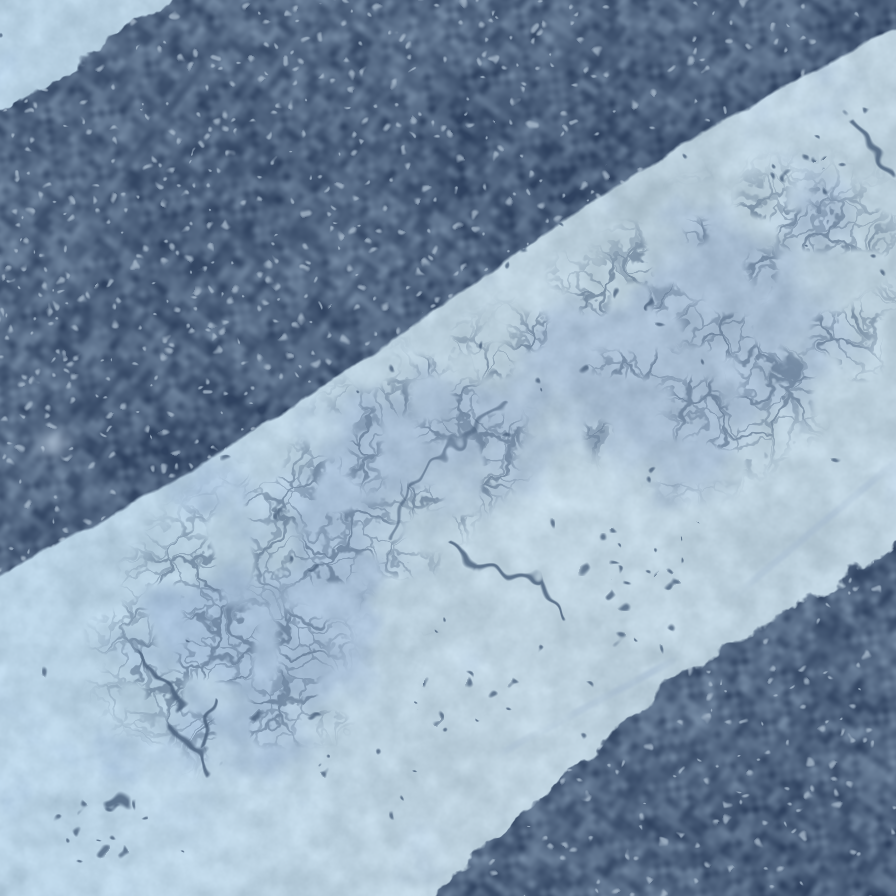
This texture is drawn by a WebGL 1 fragment shader. Its source:

```glsl
precision highp float;
// Worn white road stripe, cracked and patchy, running diagonally across speckled asphalt.
uniform vec2 u_resolution;

#define PAINT_LIGHT vec3(0.738, 0.818, 0.870)
#define PAINT_WORN vec3(0.635, 0.720, 0.812)
#define CRACK_COLOR vec3(0.30, 0.39, 0.50)
#define TAR_DARK vec3(0.185, 0.260, 0.375)
#define TAR_LIGHT vec3(0.455, 0.540, 0.640)
#define STONE_COLOR vec3(0.67, 0.74, 0.81)
#define GRAIN_SCALE 120.0
#define STONE_SCALE 92.0
#define SPECK_SCALE 80.0
#define CRACK_SCALE 20.0
#define EDGE_SOFT 0.0025

float hash(vec2 p) {
  vec3 q = fract(vec3(p.xyx) * 0.1031);
  q += dot(q, q.yzx + 33.33);
  return fract((q.x + q.y) * q.z);
}

float noise(vec2 p) {
  vec2 i = floor(p), f = fract(p);
  f = f * f * (3.0 - 2.0 * f);
  return mix(mix(hash(i), hash(i + vec2(1, 0)), f.x),
             mix(hash(i + vec2(0, 1)), hash(i + vec2(1, 1)), f.x), f.y);
}

float fbm(vec2 p) {
  float sum = 0.0, amp = 0.5;
  for (int i = 0; i < 4; i++) {
    sum += amp * noise(p);
    p = mat2(1.6, 1.2, -1.2, 1.6) * p + 7.3;
    amp *= 0.5;
  }
  return sum / 0.9375;
}

// Thin lines between scattered cells
float crazing(vec2 p, float width) {
  vec2 cell = floor(p);
  float near = 8.0, next = 8.0;
  for (int k = 0; k < 9; k++) {
    vec2 c = cell + vec2(mod(float(k), 3.0), floor(float(k) / 3.0)) - 1.0;
    float d = length(c + vec2(hash(c), hash(c + 47.0)) - p);
    next = min(next, max(near, d));
    near = min(near, d);
  }
  return 1.0 - smoothstep(width * 0.25, width, next - near);
}

// Soft elliptical spot, 1 at the centre, tilted along the stripe
float spot(vec2 p, vec2 center, vec2 radius) {
  vec2 d = mat2(0.86, -0.51, 0.51, 0.86) * (p - center) / radius;
  return exp(-dot(d, d));
}

float stroke(vec2 p, vec2 a, vec2 b, float width) {
  vec2 ab = b - a;
  float d = length(p - a - ab * clamp(dot(p - a, ab) / dot(ab, ab), 0.0, 1.0));
  return 1.0 - smoothstep(width * 0.3, width + EDGE_SOFT, d);
}

// Irregular dots, one per cell, kept where density allows
float dots(vec2 p, float density) {
  vec2 cell = floor(p);
  vec2 center = 0.3 + 0.4 * vec2(hash(cell + 3.1), hash(cell + 8.7));
  float radius = mix(0.22, 0.55, hash(cell + 5.3));
  return step(hash(cell + 19.0), density) * (1.0 - smoothstep(radius * 0.2, radius, length(fract(p) - center)));
}

float paintMask(vec2 p) {
  float rag = fbm(p * 38.0) - 0.5;
  float top = 0.358 + 0.612 * p.x - 0.013 * sin(6.2832 * p.x) + 0.010 * rag;
  float low = 0.036 + 0.735 * (p.x - 0.521) + 0.03 * sin(6.5586 * (p.x - 0.521)) + 0.035 * rag;
  float corner = 0.874 + 0.65 * p.x + 0.03 * rag;
  return smoothstep(-EDGE_SOFT, EDGE_SOFT, max(min(top - p.y, p.y - low), p.y - corner));
}

vec3 asphalt(vec2 p) {
  vec2 q = mat2(0.8, 0.6, -0.6, 0.8) * p;
  float grain = 0.55 * noise(q * GRAIN_SCALE) + 0.45 * noise(p * GRAIN_SCALE * 0.6 + 31.0);
  float tone = 0.50 + 1.05 * (grain - 0.5) + 0.4 * (fbm(p * 6.0) - 0.5);
  tone -= 0.15 * exp(-abs(p.y - 0.358 - 0.612 * p.x) * 22.0) + 0.2 * spot(p, vec2(1.0, 0.03), vec2(0.12, 0.09));
  vec3 color = mix(TAR_DARK, TAR_LIGHT, clamp(tone, 0.0, 1.0));
  float density = 0.12 + 0.14 * spot(p, vec2(0.22, 0.68), vec2(0.34, 0.2));
  vec2 warp = 0.7 * vec2(noise(p * 110.0), noise(p * 110.0 + 9.0));
  color = mix(color, STONE_COLOR, 0.75 * dots(q * STONE_SCALE + warp, density));
  return mix(color, vec3(0.78, 0.85, 0.92), 0.6 * spot(p, vec2(0.06, 0.505), vec2(0.017, 0.014)));
}

float mainCracks(vec2 p) {
  p += 0.018 * (vec2(noise(p * 60.0), noise(p * 60.0 + 17.0)) - 0.5);
  float c = stroke(p, vec2(0.498, 0.398), vec2(0.534, 0.366), 0.0022);
  c = max(c, stroke(p, vec2(0.534, 0.366), vec2(0.599, 0.355), 0.0022));
  c = max(c, stroke(p, vec2(0.599, 0.355), vec2(0.628, 0.313), 0.0022));
  c = max(c, stroke(p, vec2(0.943, 0.872), vec2(1.0, 0.805), 0.002));
  c = max(c, stroke(p, vec2(0.157, 0.27), vec2(0.202, 0.212), 0.0025));
  c = max(c, stroke(p, vec2(0.195, 0.188), vec2(0.237, 0.14), 0.003));
  c = max(c, stroke(p, vec2(0.240, 0.215), vec2(0.222, 0.165), 0.002));
  c = max(c, 0.7 * stroke(p, vec2(0.436, 0.40), vec2(0.456, 0.46), 0.0015));
  c = max(c, 0.7 * stroke(p, vec2(0.456, 0.46), vec2(0.56, 0.545), 0.0015));
  return max(c, stroke(p, vec2(0.122, 0.102), vec2(0.146, 0.104), 0.006));
}

vec3 paint(vec2 p) {
  float mottling = fbm(p * 13.0);
  float wear = spot(p, vec2(0.78, 0.62), vec2(0.22, 0.13)) + 0.85 * spot(p, vec2(0.29, 0.31), vec2(0.17, 0.13))
             + 0.75 * spot(p, vec2(0.47, 0.51), vec2(0.11, 0.09)) - 0.5 * spot(p, vec2(0.63, 0.42), vec2(0.09, 0.06));
  vec3 color = mix(PAINT_LIGHT, PAINT_WORN, 0.85 * smoothstep(0.22, 0.75, wear + 1.3 * (mottling - 0.5)));
  color += 0.13 * (fbm(p * 48.0) - 0.5) + 0.07 * (mottling - 0.5) + vec3(-0.02, 0.0, 0.02) * (1.0 - smoothstep(0.0, 0.6, p.x));
  color -= 0.10 * spot(p, vec2(0.71, 0.77), vec2(0.035, 0.025));
  // Broken crazing at two sizes, then chips, cracks and drag lines
  vec2 q = p * CRACK_SCALE + 1.1 * vec2(fbm(p * 34.0), fbm(p * 34.0 + 5.0));
  float broken = smoothstep(0.38, 0.62, noise(p * 27.0 + 60.0)) * smoothstep(0.12, 0.45, wear);
  float lines = max(crazing(q, 0.13), 0.65 * crazing(q * 1.8 + 40.0, 0.17));
  color = mix(color, CRACK_COLOR, 0.55 * broken * lines);
  float chips = 0.012 + 0.42 * spot(p, vec2(0.71, 0.36), vec2(0.065, 0.035)) + 0.3 * spot(p, vec2(0.90, 0.835), vec2(0.055, 0.025))
              + 0.22 * spot(p, vec2(0.53, 0.24), vec2(0.06, 0.04)) + 0.2 * spot(p, vec2(0.10, 0.06), vec2(0.05, 0.03));
  color = mix(color, CRACK_COLOR, 0.8 * dots(p * SPECK_SCALE + noise(p * 90.0), chips));
  color = mix(color, CRACK_COLOR, 0.85 * mainCracks(p));
  float drag = max(stroke(p, vec2(0.82, 0.335), vec2(1.0, 0.485), 0.004), stroke(p, vec2(0.55, 0.155), vec2(0.75, 0.262), 0.004));
  return mix(color, PAINT_WORN, 0.6 * drag * noise(p * 40.0));
}

void main() {
  vec2 p = gl_FragCoord.xy / u_resolution;
  gl_FragColor = vec4(mix(asphalt(p), paint(p), paintMask(p)), 1.0);
}
```
